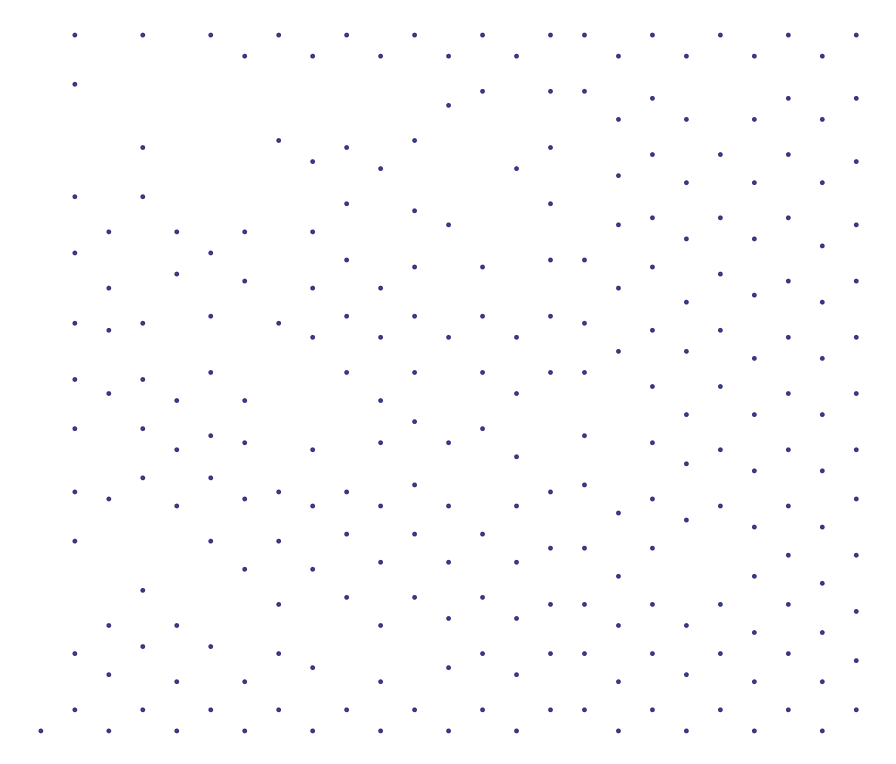
Write a Shadertoy shader that draws this pattern.

```glsl
// Sparse navy dots on white, set on evenly spaced columns whose rows are staggered.
// Each column loops over its rows, nudges the heights with a hash and drops some dots,
// so that the field thins out toward the upper left corner.

const vec3 PAPER = vec3(1.0);
const vec3 INK_RIM = vec3(0.22, 0.19, 0.48);
const vec3 INK_CORE = vec3(0.19, 0.31, 0.60);

// All lengths are in canvas heights, measured from the top left.
const float COLUMNS = 25.0;
const float ROWS = 13.0;
const float LEFT_MARGIN = 0.0535;
const float TOP_MARGIN = 0.0459;
const float COLUMN_PITCH = 0.04447;
const float FIELD_HEIGHT = 0.882;
const float STAGGER = 0.029;
const float HEIGHT_STEP = 0.0092;
const float DOT_RADIUS = 0.0031;

float hash(vec2 cell, float seed) {
    vec3 q = fract(vec3(cell.xyx + seed) * vec3(0.1031, 0.1030, 0.0973));
    q += dot(q, q.yzx + 33.33);
    return fract((q.x + q.y) * q.z);
}

// 1 for columns shifted down; the alternation slips once along the way.
float isLowered(float column) {
    return mod(column + step(column, 15.5), 2.0);
}

// Chance that a dot exists: full on the right, thin at the upper left.
float dotChance(vec2 cell, float lowered) {
    float across = cell.x / (COLUMNS - 1.0);
    float down = cell.y / (ROWS - 1.0);
    float leftChance = mix(0.3, 0.78, smoothstep(0.1, 0.5, down));
    float chance = mix(leftChance, 0.93, smoothstep(0.15, 0.75, across));

    // The outer rows keep a clear edge.
    bool topEdge = cell.y < 0.5 && lowered < 0.5;
    bool bottomEdge = cell.y > ROWS - 1.5 && lowered > 0.5;
    if (topEdge || bottomEdge) chance = 0.88;

    // The first column only reaches the bottom edge.
    return cell.x < 0.5 ? float(bottomEdge) : chance;
}

// Height of a dot, with wider gaps in the upper right and a loose scatter on the left.
float dotHeight(vec2 cell, float lowered) {
    float across = cell.x / (COLUMNS - 1.0);
    float down = cell.y / (ROWS - 1.0);
    float edgeFade = smoothstep(0.0, 0.08, down) * smoothstep(1.0, 0.92, down);
    float sag = 0.03 * sin(3.14159 * down) * smoothstep(0.5, 0.95, across);
    float scatter = mix(0.026, 0.008, across) * (hash(cell, 7.0) - 0.5) * edgeFade;
    float steps = (FIELD_HEIGHT * down + STAGGER * lowered + sag + scatter) / HEIGHT_STEP;
    return TOP_MARGIN + floor(steps + 0.5) * HEIGHT_STEP;
}

// Distance to the closest dot centre in the nearest column.
float nearestDot(vec2 p) {
    float column = floor((p.x - LEFT_MARGIN) / COLUMN_PITCH + 0.5);
    column = clamp(column, 0.0, COLUMNS - 1.0);
    float lowered = isLowered(column);
    float centreX = LEFT_MARGIN + column * COLUMN_PITCH;
    float nearest = 1.0;
    for (float row = 0.0; row < ROWS; row++) {
        vec2 cell = vec2(column, row);
        if (hash(cell, 19.0) < dotChance(cell, lowered)) {
            nearest = min(nearest, length(p - vec2(centreX, dotHeight(cell, lowered))));
        }
    }
    return nearest;
}

void mainImage(out vec4 fragColor, in vec2 fragCoord) {
    float pixel = 1.0 / iResolution.y;
    vec2 p = vec2(fragCoord.x, iResolution.y - fragCoord.y) * pixel;
    float d = nearestDot(p);

    // Blue core, darker violet rim, softened over one pixel.
    float coverage = clamp((DOT_RADIUS - d) / pixel + 0.5, 0.0, 1.0);
    vec3 ink = mix(INK_CORE, INK_RIM, smoothstep(0.0, 0.6 * DOT_RADIUS, d));
    fragColor = vec4(mix(PAPER, ink, coverage), 1.0);
}
```
